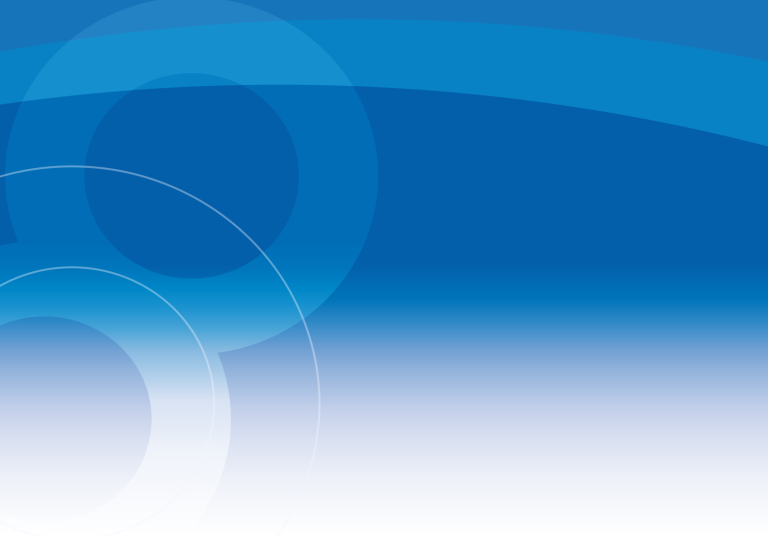
Give the GLSL for this background, as a WebGL 2 fragment shader.

```glsl
#version 300 es
precision highp float;

uniform vec2 u_resolution;
out vec4 outColor;

const int STOPS = 9;
const float FLATTEN = 0.958;

// Each stop holds a colour and its height, listed from the top down.
const vec4 SKY[STOPS] = vec4[STOPS](
    vec4(0.012, 0.373, 0.667, 0.507), vec4(0.000, 0.459, 0.729, 0.441),
    vec4(0.255, 0.561, 0.796, 0.385), vec4(0.439, 0.627, 0.824, 0.348),
    vec4(0.569, 0.698, 0.859, 0.311), vec4(0.765, 0.816, 0.918, 0.236),
    vec4(0.851, 0.878, 0.945, 0.181), vec4(0.933, 0.945, 0.975, 0.106),
    vec4(1.000, 1.000, 1.000, 0.000));

const vec4 RING[STOPS] = vec4[STOPS](
    vec4(0.000, 0.427, 0.714, 0.553), vec4(0.000, 0.463, 0.741, 0.497),
    vec4(0.000, 0.529, 0.784, 0.460), vec4(0.118, 0.580, 0.816, 0.423),
    vec4(0.294, 0.647, 0.843, 0.385), vec4(0.520, 0.725, 0.878, 0.348),
    vec4(0.843, 0.886, 0.953, 0.255), vec4(0.935, 0.950, 0.980, 0.162),
    vec4(1.000, 1.000, 1.000, 0.000));

vec3 gradient(vec4 stops[STOPS], float height) {
    vec3 color = stops[0].rgb;
    for (int i = 1; i < STOPS; i++) {
        float span = stops[i - 1].w - stops[i].w;
        float t = clamp((stops[i - 1].w - height) / span, 0.0, 1.0);
        color = mix(color, stops[i].rgb, t);
    }
    return color;
}

float coverage(float dist, float pixel) {
    return 1.0 - smoothstep(-0.75 * pixel, 0.75 * pixel, dist);
}

float circle(vec2 p, vec2 center, float radius) {
    return length(p - center) - radius;
}

float oval(vec2 p, vec2 center, float radius) {
    return length((p - center) / vec2(1.0, FLATTEN)) - radius;
}

float ring(vec2 p, vec2 center, float inner, float outer) {
    return max(oval(p, center, outer), -oval(p, center, inner));
}

float outline(vec2 p, vec2 center, float radius, float halfWidth) {
    return abs(oval(p, center, radius)) - halfWidth;
}

// Stacks the two curved bands over a body colour.
vec3 layerBands(vec3 top, vec3 band, vec3 body, float upper, float lower) {
    return mix(mix(top, band, upper), body, lower);
}

void main() {
    vec2 p = gl_FragCoord.xy / u_resolution.y;
    float pixel = 1.0 / u_resolution.y;

    // Broad arcs across the top
    float upper = coverage(circle(p, vec2(0.670, -2.760), 3.724), pixel);
    float lower = coverage(circle(p, vec2(0.521, -2.827), 3.669), pixel);
    vec3 topBlue = vec3(0.086, 0.459, 0.729);
    vec3 bandBlue = vec3(0.031, 0.510, 0.769);
    vec3 ringLift = vec3(0.052, 0.051, 0.040);

    vec3 color = layerBands(topBlue, bandBlue, gradient(SKY, p.y), upper, lower);
    vec3 ringColor = layerBands(topBlue + ringLift, bandBlue + ringLift,
                                gradient(RING, p.y), upper, lower);

    // Two joined translucent rings
    float rings = min(ring(p, vec2(0.3575, 0.672), 0.200, 0.348),
                      ring(p, vec2(0.0828, 0.218), 0.200, 0.348));
    color = mix(color, ringColor, coverage(rings, pixel));

    // Fine concentric outlines
    vec2 lineCenter = vec2(0.134, 0.247);
    float lines = min(outline(p, lineCenter, 0.462, 0.0019),
                      outline(p, lineCenter, 0.2655, 0.0019));
    color = mix(color, vec3(0.95, 0.96, 1.0), 0.38 * coverage(lines, pixel));

    outColor = vec4(color, 1.0);
}
```
